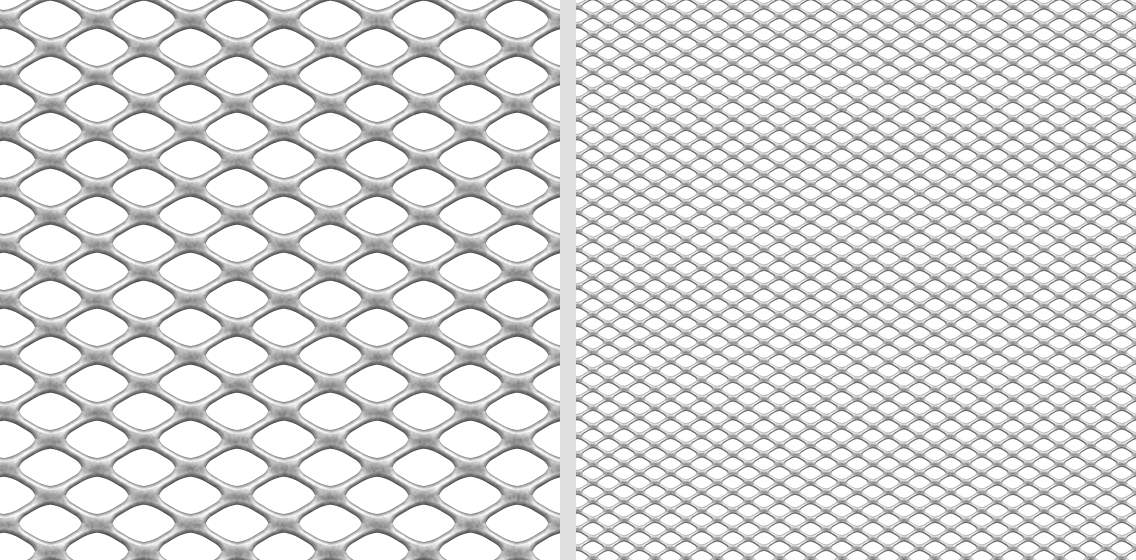
Left: one tile. Right: repeated 3 by 3.
Reproduce this texture procedurally as a three.js fragment shader.

```glsl
// Expanded steel mesh: rounded diamond openings between shaded metal strands on white.
varying vec2 vUv;

const vec2 CELL = vec2(2.0, 1.2); // the canvas spans 12 x 12 units: 6 x 10 cells

float hash(vec2 p) {
  vec3 q = fract(vec3(p.xyx) * 0.1031);
  q += dot(q, q.yzx + 33.33);
  return fract((q.x + q.y) * q.z);
}

// Value noise that wraps after a whole number of steps across the canvas
float wrapNoise(vec2 uv, float steps) {
  vec2 p = uv * steps;
  vec2 i = floor(p);
  vec2 f = fract(p);
  f = f * f * (3.0 - 2.0 * f);
  vec2 a = mod(i, steps);
  vec2 b = mod(i + 1.0, steps);
  return mix(mix(hash(a), hash(vec2(b.x, a.y)), f.x),
             mix(hash(vec2(a.x, b.y)), hash(b), f.x), f.y);
}

float smoothMax(float a, float b, float k) {
  float h = max(k - abs(a - b), 0.0) / k;
  return max(a, b) + h * h * k * 0.25;
}

// Diamond with blunt tips and a flattened top and bottom
float opening(vec2 p) {
  p = abs(p);
  float side = dot(p, vec2(0.5145, 0.8575)) - 0.416;
  float d = smoothMax(side, p.x - 0.685, 0.16);
  return smoothMax(d, p.y - 0.408, 0.13);
}

// Distance into the metal from the nearest opening, in two staggered grids
float meshDistance(vec2 p) {
  vec2 a = mod(p + CELL * 0.5, CELL) - CELL * 0.5;
  vec2 b = mod(p, CELL) - CELL * 0.5;
  return min(opening(a), opening(b));
}

// Offset from the nearest crossing of strands
vec2 jointOffset(vec2 p) {
  vec2 a = mod(p + vec2(0.0, 0.6), CELL) - CELL * 0.5;
  vec2 b = mod(p + vec2(1.0, 0.0), CELL) - CELL * 0.5;
  float da = abs(a.x) + abs(a.y) / 0.6;
  float db = abs(b.x) + abs(b.y) / 0.6;
  return da < db ? a : b;
}

void main() {
  vec2 p = vUv * 12.0 - vec2(0.08, 0.186);
  float d = meshDistance(p);

  // Roundness: +1 faces up at the top edge, 0 along the crest, -1 faces down
  float e = 0.012;
  float slope = (meshDistance(p + vec2(0.0, e)) - meshDistance(p - vec2(0.0, e))) / (2.0 * e);
  float facing = -slope * clamp(1.0 - d / 0.1, 0.0, 1.0);

  // Rising strands catch a broad light, falling ones a narrow light near the top
  vec2 j = jointOffset(p);
  float rising = smoothstep(-0.06, 0.06, j.x * j.y);
  float glint = (facing - mix(0.32, 0.1, rising)) / mix(0.34, 0.42, rising);
  float tone = mix(0.36, 0.62, smoothstep(-0.85, 0.1, facing));
  tone += 0.37 * exp(-glint * glint);

  // Flat, duller crossings
  vec2 q = (j + vec2(0.0, 0.045)) / vec2(0.42, 0.135);
  float joint = exp(-dot(q, q));
  tone = mix(tone, 0.52 + 0.14 * facing, 0.9 * joint);

  // Mottled grain, strongest on the crossings
  float grain = wrapNoise(vUv, 256.0) * 0.6 + wrapNoise(vUv, 110.0) * 0.4 - 0.5;
  tone += grain * mix(0.1, 0.2, joint);

  // Thin dark rim, then the smooth cut-out
  tone *= mix(0.82, 1.0, smoothstep(0.0, 0.03, d));
  float metal = smoothstep(-0.013, 0.013, d);
  gl_FragColor = vec4(vec3(mix(1.0, clamp(tone, 0.0, 1.0), metal)), 1.0);
}
```
